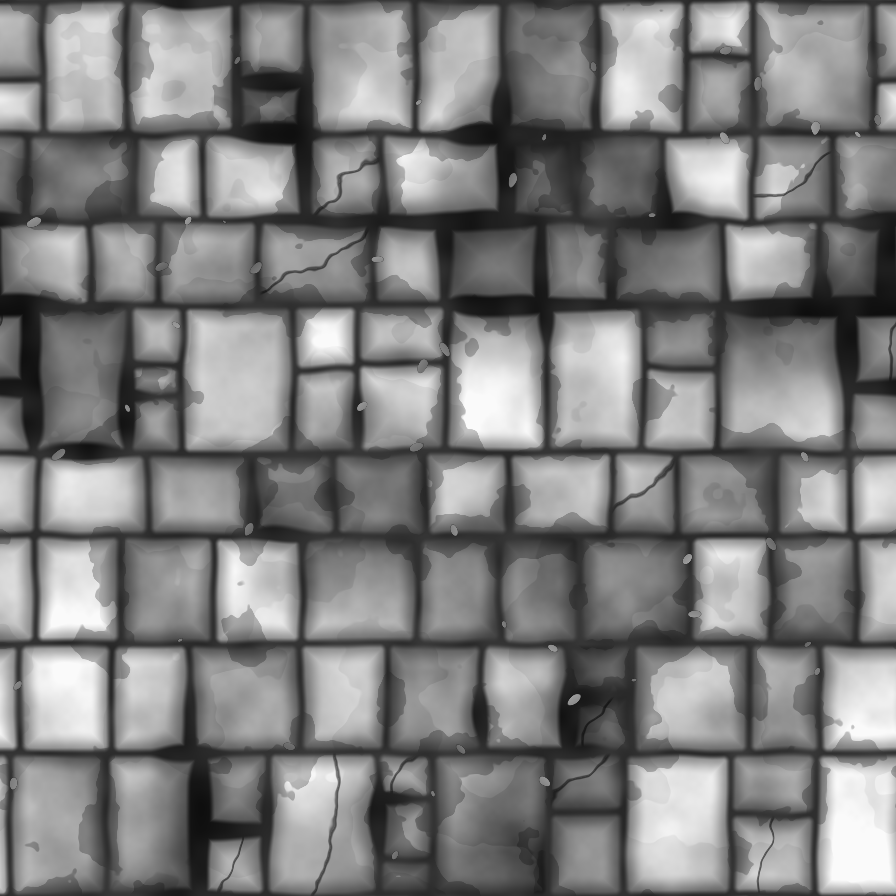
Write a three.js fragment shader that draws this texture map.

```glsl
varying vec2 vUv;

float hash(vec2 p) {
  vec3 q = fract(p.xyx * vec3(0.1031, 0.1030, 0.0973));
  q += dot(q, q.yzx + 33.33);
  return fract((q.x + q.y) * q.z);
}

// Value noise with n cells across, so it wraps at the borders
float noise(vec2 uv, float n) {
  vec2 p = uv * n, i = floor(p), f = fract(p);
  f *= f * (3.0 - 2.0 * f);
  vec2 a = mod(i, n), b = mod(i + 1.0, n);
  vec2 seed = vec2(n * 3.0, n * 7.0);
  return mix(mix(hash(a + seed), hash(vec2(b.x, a.y) + seed), f.x),
             mix(hash(vec2(a.x, b.y) + seed), hash(b + seed), f.x), f.y);
}

float fbm(vec2 uv, float n) {
  float sum = 0.0, gain = 0.53;
  for (int k = 0; k < 4; k++) {
    sum += gain * noise(uv, n);
    n *= 2.0;
    gain *= 0.5;
  }
  return sum;
}

// Ten uneven stones per course
float columnEdge(float i, float row) {
  return (i + hash(vec2(row, 91.0)) + 0.5 * hash(vec2(mod(i, 10.0), row + 17.0))) / 10.0;
}

// Centre and half size of the stone around p, and its seed
vec4 stoneBox(vec2 p, out vec2 seed) {
  vec4 low = vec4(0.16, 0.281, 0.402, 0.495), high = vec4(0.659, 0.753, 0.85, 1.0);
  vec4 a = step(low, vec4(p.y)), b = step(high, vec4(p.y));
  float row = dot(a + b, vec4(1.0));
  vec4 below = max(low * a, high * b);
  vec4 above = min(mix(low, vec4(1.0), a), mix(high, vec4(1.0), b));
  float bottom = max(max(below.x, below.y), max(below.z, below.w));
  float top = min(min(above.x, above.y), min(above.z, above.w));

  float i = floor(p.x * 10.0 - hash(vec2(row, 91.0)));
  i -= step(p.x, columnEdge(i, row));
  float left = columnEdge(i, row), right = columnEdge(i + 1.0, row);
  seed = vec2(mod(i, 10.0) + 31.0, row * 4.0 + 5.0);

  // Narrow upright stones are stacked in two or three
  float height = top - bottom, base = bottom, part = 0.0;
  float parts = clamp(floor(height / (right - left) + 0.4), 1.0, 3.0);
  for (float k = 1.0; k < 3.0; k++) {
    float cut = base + height * (k + 0.45 * (hash(seed + k * 13.0) - 0.5)) / parts;
    if (k < parts) {
      if (p.y > cut) { bottom = cut; part = k; }
      else top = min(top, cut);
    }
  }
  seed.y += part;
  return vec4(left + right, bottom + top, right - left, top - bottom) * 0.5;
}

// Distance inward from the rounded border of a stone
float inset(vec2 p, vec4 box) {
  vec2 q = abs(p - box.xy) - box.zw + 0.009;
  return 0.009 - length(max(q, 0.0)) - min(max(q.x, q.y), 0.0);
}

// Loose pebbles that lie near the joints: tone and coverage
vec2 pebbles(vec2 uv) {
  vec2 result = vec2(0.0), seed;
  for (int y = -1; y <= 1; y++)
    for (int x = -1; x <= 1; x++) {
      vec2 cell = floor(uv * 32.0) + vec2(x, y), id = mod(cell, 32.0) + 50.0;
      if (hash(id) > 0.2) continue;
      vec2 site = (cell + vec2(hash(id + 7.0), hash(id + 19.0))) / 32.0;
      vec2 home = fract(site);
      if (inset(home, stoneBox(home, seed)) > 0.007) continue;
      float angle = 6.28 * hash(id + 3.0), c = cos(angle), s = sin(angle);
      vec2 d = mat2(c, s, -s, c) * (uv - site);
      float size = mix(0.004, 0.010, hash(id + 41.0));
      float r = length(d * vec2(1.0, 1.8)) + 0.003 * (noise(uv, 128.0) - 0.5);
      float cover = 1.0 - smoothstep(size - 0.002, size, r);
      float tone = 0.4 + 0.2 * hash(id + 29.0) + 8.0 * d.y;
      result = mix(result, vec2(tone, 1.0), cover);
    }
  return result;
}

void main() {
  vec2 warp = vec2(noise(vUv, 24.0), noise(vUv + 0.37, 24.0)) - 0.5;
  vec2 p = fract(vUv + 0.005 * warp), seed;
  vec4 box = stoneBox(p, seed);
  float d = inset(p, box);
  vec2 local = p - box.xy;

  // Face: own tone, tilt, clouds and flaked plates
  float angle = 6.28 * hash(seed + 61.0);
  float tone = 0.53 + 0.36 * hash(seed + 23.0);
  tone += 1.6 * dot(local, vec2(cos(angle), sin(angle)));
  tone += 0.5 * (fbm(vUv, 5.0) - 0.5) + 0.2 * (fbm(vUv, 20.0) - 0.5);
  tone -= 0.05 * smoothstep(0.52, 0.535, fbm(vUv + 0.37, 11.0));

  // Chipped borders
  float chip = 0.13 * (fbm(vUv + 0.61, 18.0) - 0.5) - d;
  tone *= 1.0 - 0.24 * smoothstep(-0.001, 0.001, chip);

  // Cracks across a few stones
  float slant = 0.2 + 1.2 * hash(seed + 71.0);
  float line = dot(local, vec2(-sin(slant), cos(slant))) + 0.05 * (fbm(vUv, 16.0) - 0.5);
  float cracked = step(hash(seed + 83.0), 0.11);
  tone *= 1.0 - cracked * (0.5 * (1.0 - smoothstep(0.0007, 0.0028, abs(line))) + 0.08 * step(line, 0.0));

  // Shaded borders and joints, wider and darker in the hollows
  float hollow = smoothstep(0.62, 0.9, noise(vUv + 0.13, 9.0));
  tone *= mix(0.58, 1.0, smoothstep(0.0, 0.025 + 0.02 * hollow, d));
  tone *= 1.0 - 0.2 * hollow;
  float gap = 0.001 + 0.009 * hollow;
  float joint = mix(0.19, 0.09, hollow) + 0.08 * (noise(vUv, 40.0) - 0.5);
  tone = mix(joint, tone, smoothstep(-0.001, 0.006, d - gap));

  vec2 pebble = pebbles(vUv);
  tone = mix(tone, pebble.x, pebble.y);
  gl_FragColor = vec4(vec3(clamp(tone, 0.03, 0.98)), 1.0);
}
```
